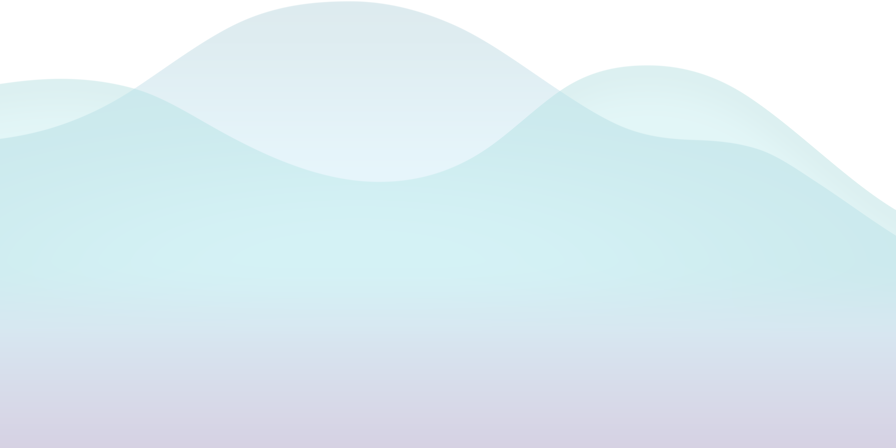
Give the GLSL for this background, as a WebGL 1 fragment shader.

```glsl
precision highp float;

uniform vec2 u_resolution;

const vec3 WHITE = vec3(1.0);
const vec3 AQUA_LIGHT = vec3(0.832, 0.948, 0.961);
const vec3 AQUA_SHADE = vec3(0.798, 0.915, 0.929);
const vec3 PALE_SKY = vec3(0.846, 0.906, 0.945);
const vec3 LILAC = vec3(0.840, 0.820, 0.890);
const vec3 MINT_LIGHT = vec3(0.886, 0.963, 0.967);
const vec3 MINT_SHADE = vec3(0.862, 0.940, 0.943);
const vec3 ICE_LIGHT = vec3(0.902, 0.961, 0.984);
const vec3 ICE_SHADE = vec3(0.868, 0.922, 0.937);

// Cubic between two knots, each holding position, height and slope
float hermite(float x, vec3 a, vec3 b) {
  float span = b.x - a.x;
  float t = (x - a.x) / span;
  float s = 1.0 - t;
  float ease = t * t * (3.0 - 2.0 * t);
  return mix(a.y, b.y, ease) + span * t * s * (s * a.z - t * b.z);
}

// Adds one knot to a curve and updates the height when x lies past the last
void extend(float x, vec3 next, inout vec3 last, inout float height) {
  if (x >= last.x) height = hermite(x, last, next);
  last = next;
}

float mintWave(float x) {
  vec3 knot = vec3(0.0, 0.8125, 0.3);
  float height = knot.y;
  extend(x, vec3(0.068, 0.824, 0.0), knot, height);
  extend(x, vec3(0.150, 0.802, -0.56), knot, height);
  extend(x, vec3(0.247, 0.706, -1.1), knot, height);
  extend(x, vec3(0.423, 0.594, 0.0), knot, height);
  extend(x, vec3(0.553, 0.682, 1.5), knot, height);
  extend(x, vec3(0.625, 0.797, 1.38), knot, height);
  extend(x, vec3(0.723, 0.854, 0.0), knot, height);
  extend(x, vec3(0.833, 0.787, -1.3), knot, height);
  extend(x, vec3(1.0, 0.531, -1.2), knot, height);
  return height;
}

float iceWave(float x) {
  vec3 knot = vec3(0.0, 0.690, 0.26);
  float height = knot.y;
  extend(x, vec3(0.065, 0.719, 0.66), knot, height);
  extend(x, vec3(0.150, 0.802, 1.32), knot, height);
  extend(x, vec3(0.260, 0.943, 1.0), knot, height);
  extend(x, vec3(0.391, 0.997, 0.0), knot, height);
  extend(x, vec3(0.508, 0.943, -0.9), knot, height);
  extend(x, vec3(0.625, 0.797, -1.32), knot, height);
  extend(x, vec3(0.690, 0.721, -0.9), knot, height);
  extend(x, vec3(0.775, 0.6875, -0.06), knot, height);
  extend(x, vec3(0.846, 0.667, -0.64), knot, height);
  extend(x, vec3(0.911, 0.594, -1.3), knot, height);
  extend(x, vec3(1.0, 0.474, -1.25), knot, height);
  return height;
}

// Smooth coverage of the area under a wave
float below(float depth, float softness) {
  return smoothstep(-softness, softness, depth);
}

// Water where both waves overlap: soft aqua glow sinking into lilac
vec3 waterColor(vec2 uv) {
  float rim = length((uv - vec2(0.4, 0.4)) * vec2(0.6, 1.0));
  vec3 aqua = mix(AQUA_LIGHT, AQUA_SHADE, smoothstep(0.05, 0.42, rim));
  vec3 deep = mix(LILAC, PALE_SKY, clamp(uv.y / 0.27, 0.0, 1.0));
  return mix(deep, aqua, smoothstep(0.22, 0.42, uv.y));
}

void main() {
  vec2 uv = gl_FragCoord.xy / u_resolution;
  float softness = 0.9 / u_resolution.y;
  float mintDepth = mintWave(uv.x) - uv.y;
  float iceDepth = iceWave(uv.x) - uv.y;

  // Tints of the areas covered by a single wave
  vec3 mint = mix(MINT_SHADE, MINT_LIGHT, smoothstep(0.0, 0.12, mintDepth));
  vec3 ice = mix(ICE_LIGHT, ICE_SHADE, smoothstep(0.58, 1.0, uv.y));

  // Combine the two translucent layers
  float mintCover = below(mintDepth, softness);
  float iceCover = below(iceDepth, softness);
  vec3 outsideIce = mix(WHITE, mint, mintCover);
  vec3 insideIce = mix(ice, waterColor(uv), mintCover);
  gl_FragColor = vec4(mix(outsideIce, insideIce, iceCover), 1.0);
}
```
